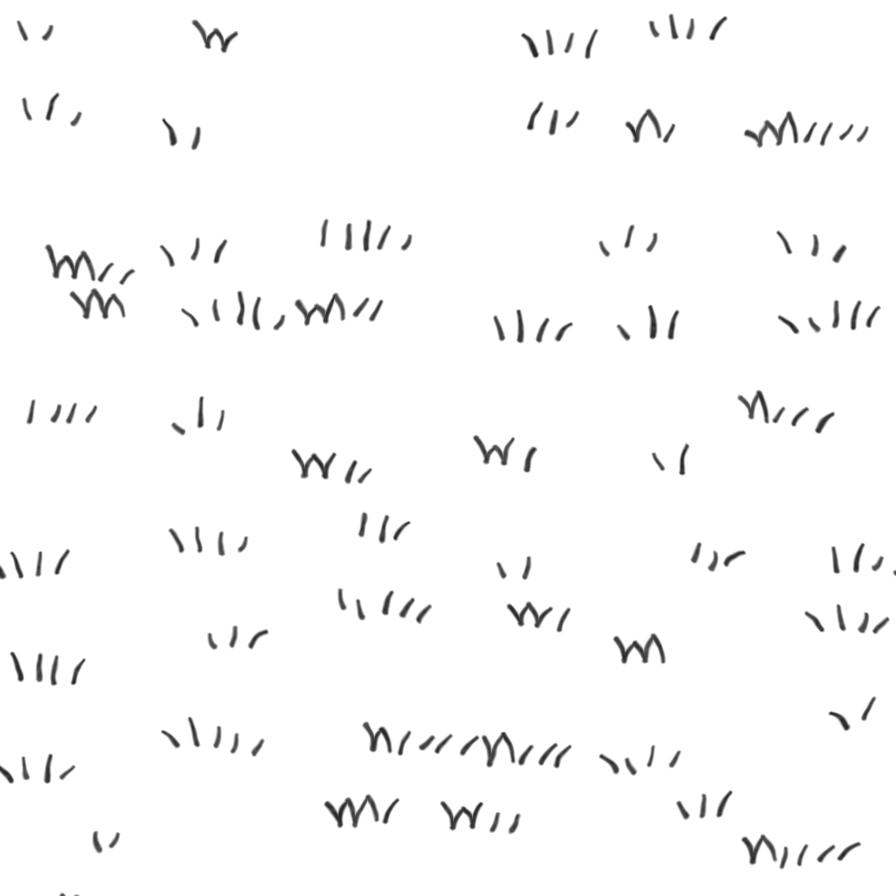
This pattern is drawn by a Shadertoy shader. Its source:

```glsl
// Sparse tufts of grass drawn in soft black ink on white paper.
// A jittered grid scatters the tufts; each is a fan of short tapered strokes,
// and some begin with a joined zigzag scribble.
#define GRID vec2(6.0, 9.0)   // tufts across and up
#define EMPTY 0.10            // share of cells left blank
#define JOINED 0.27           // share of tufts with a scribble
#define SPACING 0.0215        // gap between loose strokes
#define ZIGZAG 0.0105         // step of the scribble
#define RADIUS 0.0029         // half width of a stroke
#define SOFT 0.0019           // blur of the stroke edge
#define INK 0.12              // darkest grey

float hash(vec2 p) {
    return fract(sin(dot(p, vec2(127.1, 311.7))) * 43758.55);
}

float noise(vec2 p) {
    vec2 i = floor(p), f = fract(p);
    f = f * f * (3.0 - 2.0 * f);
    return mix(mix(hash(i), hash(i + vec2(1, 0)), f.x),
               mix(hash(i + vec2(0, 1)), hash(i + vec2(1, 1)), f.x), f.y);
}

// Distance to a bowed stroke from a to b, thinner towards b
float strokeDistance(vec2 p, vec2 a, vec2 b, float bow, float radius) {
    vec2 d = b - a;
    float t = clamp(dot(p - a, d) / dot(d, d), 0.0, 1.0);
    vec2 side = normalize(vec2(-d.y, d.x));
    vec2 centre = a + d * t + side * bow * 4.0 * t * (1.0 - t);
    return length(p - centre) - radius * mix(1.05, 0.7, t);
}

// Vertex k of the scribble, alternating high and low
vec2 zigzagVertex(float k, vec2 id) {
    float high = mod(k, 2.0) < 0.5 ? 1.0 : 0.0;
    float r = hash(id + k * 3.7 + 20.0);
    return vec2(k * ZIGZAG + (r - 0.5) * 0.006,
                high * (0.016 + 0.013 * hash(id + k * 5.3 + 30.0)) + r * 0.004);
}

// Ink coverage of one tuft, p relative to its foot
float tuft(vec2 p, vec2 id, float soft) {
    bool scribbled = hash(id + 3.1) < JOINED;
    float joined = scribbled ? 3.0 + floor(3.0 * hash(id + 4.3)) : 0.0;
    float loose = scribbled ? floor(4.5 * hash(id + 5.7))
                            : 2.0 + floor(4.2 * hash(id + 6.9));
    float width = joined * ZIGZAG + loose * SPACING;
    float firstLean = scribbled ? 0.45 : mix(-0.95, 0.25, pow(hash(id + 7.3), 1.6));
    p.y -= p.x * (hash(id + 8.9) - 0.5) * 0.35;
    p.x += 0.5 * width;

    float ink = 0.0;
    for (float k = 0.0; k < 10.0; k++) {
        if (k >= joined + loose) break;
        vec2 seed = id + k * 2.37;
        float r1 = hash(seed + 11.3), r2 = hash(seed + 12.9), r3 = hash(seed + 14.1);
        vec2 a, b;
        float bow, radius = RADIUS * mix(0.8, 1.1, r3);
        if (k < joined) {
            a = zigzagVertex(k, id);
            b = zigzagVertex(k + 1.0, id);
            bow = 0.0022;
            radius = RADIUS;
        } else {
            float i = k - joined;
            float lean = mix(firstLean, 0.85, (i + 0.3) / loose) + (r1 - 0.5) * 0.45;
            float size = mix(0.012, 0.026, r2) + 0.009 * max(0.0, 1.0 - 2.0 * abs(lean));
            a = vec2(joined * ZIGZAG + (i + 0.5 + (r3 - 0.5) * 0.4) * SPACING,
                     (r1 - 0.5) * 0.009);
            b = a + size * vec2(sin(lean), cos(lean));
            bow = (r2 - 0.4) * 0.004 * sign(lean);
        }
        float d = strokeDistance(p, a, b, bow, radius);
        ink = max(ink, smoothstep(soft, -soft, d) * mix(0.86, 1.0, r2));
    }
    return ink;
}

void mainImage(out vec4 fragColor, in vec2 fragCoord) {
    float side = min(iResolution.x, iResolution.y);
    vec2 uv = fragCoord / side;
    float soft = max(SOFT, 0.8 / side);

    // Slight hand wobble
    vec2 wobble = vec2(noise(uv * 90.0), noise(uv * 90.0 + 40.0)) - 0.5;
    vec2 p = uv + wobble * 0.0025;

    // Gather the tufts of the neighbouring cells
    vec2 cell = floor(p * GRID);
    float ink = 0.0;
    for (float y = -1.0; y <= 1.0; y++)
    for (float x = -1.0; x <= 1.0; x++) {
        vec2 id = cell + vec2(x, y);
        if (hash(id + 0.7) < EMPTY) continue;
        vec2 jitter = vec2(hash(id + 1.3), hash(id + 2.9)) - 0.5;
        vec2 foot = (id + 0.5 + jitter * vec2(0.6, 0.65)) / GRID;
        ink = max(ink, tuft(p - foot, id, soft));
    }

    // Uneven ink on white paper
    ink *= mix(0.86, 1.0, noise(uv * 240.0));
    fragColor = vec4(vec3(mix(1.0, INK, ink)), 1.0);
}
```
